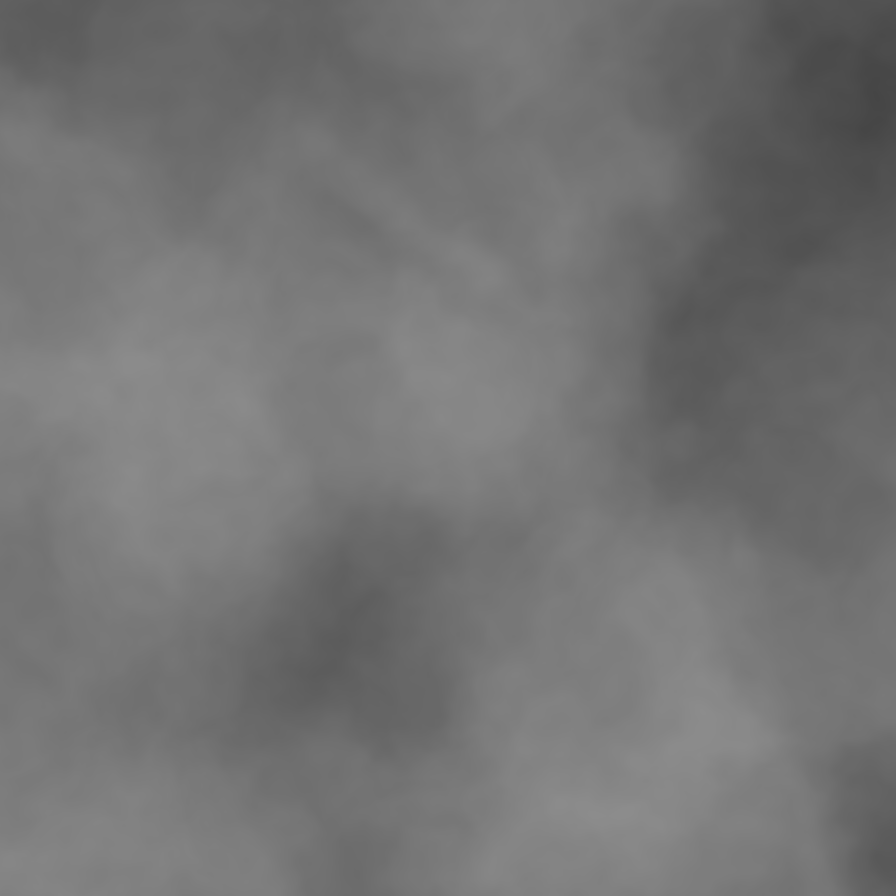
A Shadertoy shader for this texture:

```glsl
// Soft grey cloud: blurred smoky patches of light and shade with faint wisps.

// Unit gradient from an integer lattice hash
vec2 latticeGradient(ivec2 cell) {
    uint h = uint(cell.x + 512) * 1597u ^ uint(cell.y + 512) * 51749u;
    h = (h ^ (h >> 7)) * 73244475u;
    h = (h ^ (h >> 15)) * 73244475u;
    h ^= h >> 16;
    float angle = 6.28318 * float(h & 65535u) / 65536.0;
    return vec2(cos(angle), sin(angle));
}

float gradientNoise(vec2 p) {
    vec2 cell = floor(p), f = p - cell;
    ivec2 i = ivec2(cell);
    vec2 fade = f * f * f * (f * (f * 6.0 - 15.0) + 10.0);
    float a = dot(latticeGradient(i), f);
    float b = dot(latticeGradient(i + ivec2(1, 0)), f - vec2(1, 0));
    float c = dot(latticeGradient(i + ivec2(0, 1)), f - vec2(0, 1));
    float d = dot(latticeGradient(i + ivec2(1, 1)), f - vec2(1, 1));
    return mix(mix(a, b, fade.x), mix(c, d, fade.x), fade.y);
}

float cloudNoise(vec2 p) {
    float sum = 0.0, amplitude = 1.0;
    for (int octave = 0; octave < 5; octave++) {
        sum += amplitude * gradientNoise(p);
        p = mat2(0.8, 0.6, -0.6, 0.8) * p * 2.03 + 17.3;
        amplitude *= 0.5;
    }
    return sum;
}

// Gaussian patch with separate radii along x and y
float softPatch(vec2 p, vec2 center, vec2 radius) {
    vec2 d = (p - center) / radius;
    return exp(-dot(d, d));
}

float segmentDistance(vec2 p, vec2 a, vec2 b) {
    vec2 along = b - a;
    float t = clamp(dot(p - a, along) / dot(along, along), 0.0, 1.0);
    return length(p - a - along * t);
}

void mainImage(out vec4 fragColor, in vec2 fragCoord) {
    vec2 uv = fragCoord / iResolution.xy;

    // Ragged outlines for the broad patches
    vec2 warp = vec2(cloudNoise(uv * 4.0 + 5.2), cloudNoise(uv * 4.0 + 41.7));
    vec2 p = uv + 0.07 * warp;

    // Broad shade
    float grey = 0.458;
    grey -= 0.16 * softPatch(p, vec2(1.02, 0.93), vec2(0.24, 0.27));
    grey -= 0.10 * softPatch(p, vec2(0.10, 0.98), vec2(0.22, 0.12));
    grey -= 0.07 * softPatch(p, vec2(0.82, 0.58), vec2(0.26, 0.16));
    grey -= 0.11 * softPatch(p, vec2(1.00, 0.08), vec2(0.09, 0.08));
    vec2 tilted = mat2(0.88, -0.47, 0.47, 0.88) * (p - vec2(0.40, 0.30));
    grey -= 0.09 * softPatch(tilted, vec2(0), vec2(0.22, 0.09));

    // Broad light
    grey += 0.065 * softPatch(p, vec2(0.20, 0.52), vec2(0.36, 0.21));
    grey += 0.085 * softPatch(p, vec2(0.76, 0.16), vec2(0.20, 0.16));
    grey += 0.070 * softPatch(p, vec2(0.06, 0.03), vec2(0.20, 0.12));
    grey += 0.045 * softPatch(p, vec2(0.50, 0.54), vec2(0.10, 0.11));
    grey += 0.045 * softPatch(p, vec2(0.77, 0.77), vec2(0.05, 0.04));

    // Faint diagonal wisp
    float wisp = segmentDistance(uv + 0.015 * warp, vec2(0.36, 0.84), vec2(0.54, 0.69));
    grey += 0.035 * exp(-wisp * wisp / 0.0006);

    // Cloud mottling and finer, weak blotches
    grey += 0.065 * cloudNoise(p * 4.0 + 11.0);
    grey += 0.012 * gradientNoise(uv * 30.0 + 3.0);

    fragColor = vec4(vec3(clamp(grey, 0.26, 0.58)), 1.0);
}
```
